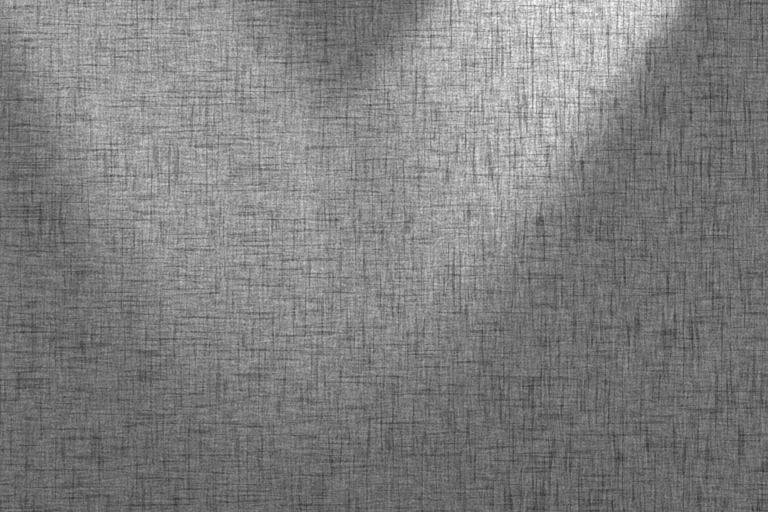
Write a WebGL 2 fragment shader that draws this texture.

```glsl
#version 300 es
precision highp float;

uniform vec2 u_resolution;
out vec4 fragColor;

// Lighting, in units of canvas height
const float AMBIENT = 0.424;
const float BEAM_GAIN = 0.168;
const float HOT_GAIN = 0.165;
const float HOT_DECAY = 2.2;
const float SHADE_DIP = 0.05;

// Cloth: cells per canvas height, across and along the threads
const vec2 FINE_THREAD = vec2(207.0, 41.0);
const vec2 BROAD_THREAD = vec2(151.0, 17.0);
const vec2 SLUB_THREAD = vec2(176.0, 9.0);
const vec2 BAND_SCALE = vec2(24.0, 1.3);
const float GRAIN_SCALE = 235.0;
const float FINE_DEPTH = 0.20;
const float BROAD_DEPTH = 0.11;
const float SLUB_DEPTH = 0.16;
const float GRAIN_DEPTH = 0.26;
const float BAND_DEPTH = 0.05;
const float WOBBLE = 0.0012;
const float STAGGER = 0.06;
const mat2 GRAIN_TURN = mat2(0.8, 0.6, -0.6, 0.8);

uint hash(uvec2 v) {
    uint h = v.x * 1597334677u ^ v.y * 3812015801u;
    h = (h ^ (h >> 16)) * 2246822519u;
    h = (h ^ (h >> 13)) * 3266489917u;
    return h ^ (h >> 16);
}

vec2 gradient(ivec2 cell) {
    float angle = float(hash(uvec2(cell)) >> 8) * (6.2831853 / 16777216.0);
    return vec2(cos(angle), sin(angle));
}

float gradientNoise(vec2 p) {
    ivec2 i = ivec2(floor(p));
    vec2 f = fract(p);
    vec2 s = f * f * f * (f * (f * 6.0 - 15.0) + 10.0);
    float a = dot(gradient(i), f);
    float b = dot(gradient(i + ivec2(1, 0)), f - vec2(1.0, 0.0));
    float c = dot(gradient(i + ivec2(0, 1)), f - vec2(0.0, 1.0));
    float d = dot(gradient(i + ivec2(1, 1)), f - vec2(1.0));
    return mix(mix(a, b, s.x), mix(c, d, s.x), s.y);
}

// Soft step across an edge
float edge(float dist, float softness) {
    return smoothstep(-softness, softness, dist);
}

// Two crossing beams from above, with a dark wedge between them
float lighting(vec2 p) {
    float depth = 1.0 - p.y;
    float softness = 0.05 + 0.16 * depth;
    float inside = edge(p.x + 0.02 - 0.5 * depth, softness)
                 * edge(1.33 - 0.68 * depth - p.x, softness);
    float wedge = smoothstep(-0.03, 0.08, 0.88 - 0.9 * depth - p.x)
                * smoothstep(-0.11, 0.14, p.x - 0.48 - 0.7 * depth);

    float beam = BEAM_GAIN * (1.0 - smoothstep(0.3, 1.08, depth));
    float hot = HOT_GAIN * smoothstep(0.68, 1.08, p.x) * exp(-HOT_DECAY * depth);
    vec2 dip = (p - vec2(0.73, 0.68)) / vec2(0.10, 0.20);
    float shade = SHADE_DIP * exp(-dot(dip, dip));
    float floorDim = 0.03 * smoothstep(0.6, 1.0, depth);
    return AMBIENT - floorDim + inside * (beam + hot - shade) * (1.0 - wedge);
}

// One set of parallel threads: x runs across them, y along them
float threads(vec2 p, float seed) {
    p.x += WOBBLE * gradientNoise(p * 21.0 + seed);
    p.y += STAGGER * gradientNoise(vec2(p.x * 67.0, p.y * 3.0) + seed);
    float fine = gradientNoise(p * FINE_THREAD + seed);
    float broad = gradientNoise(p * BROAD_THREAD + seed + 71.3);
    float slub = smoothstep(0.12, 0.38, gradientNoise(p * SLUB_THREAD + seed + 133.1));
    return FINE_DEPTH * fine + BROAD_DEPTH * broad - SLUB_DEPTH * (slub - 0.17);
}

// Relative brightness of the woven cloth
float weave(vec2 p) {
    float side = smoothstep(0.4, 1.2, p.x - 2.0);
    float cloth = threads(p, 7.3) * mix(0.85, 1.2, side);
    cloth += threads(p.yx, 211.9) * mix(1.0, 0.85, side);
    cloth += GRAIN_DEPTH * gradientNoise(GRAIN_TURN * p * GRAIN_SCALE + 307.4);
    cloth += BAND_DEPTH * gradientNoise(p * BAND_SCALE + 57.2);
    return 1.0 + cloth;
}

void main() {
    vec2 p = gl_FragCoord.xy / u_resolution.y;
    p.x += 0.75 - 0.5 * u_resolution.x / u_resolution.y;
    float grey = lighting(p) * weave(p + 2.0);
    fragColor = vec4(vec3(clamp(grey, 0.0, 1.0)), 1.0);
}
```
